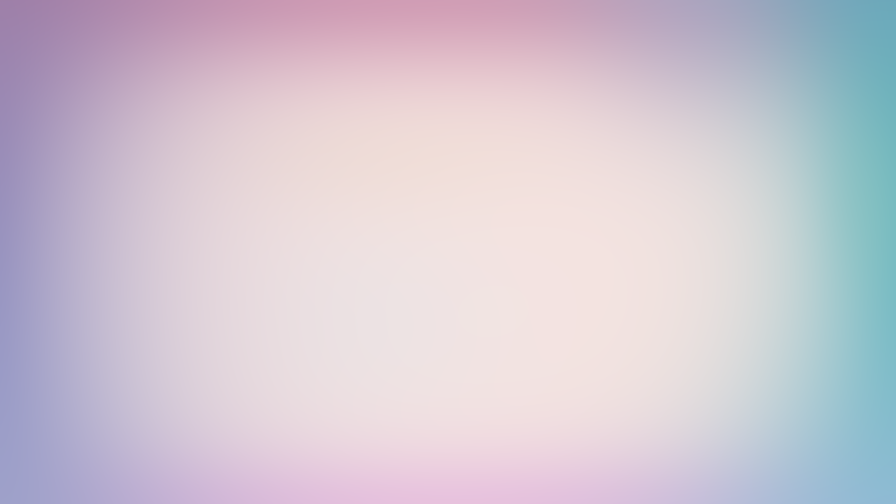
This background is drawn by a WebGL 1 fragment shader. Its source:

```glsl
precision highp float;

// Soft pastel backdrop: a cream centre fading to rose above, pink below,
// violet on the left and teal on the right. Each side is an exponential
// falloff that widens toward the corners; faint tinted glows finish it.

uniform vec2 u_resolution;

// Centre column
const vec3 CREAM = vec3(0.963, 0.893, 0.880);
const vec3 ROSE  = vec3(0.830, 0.620, 0.710);
const vec3 PINK  = vec3(0.920, 0.760, 0.870);

// Side colours at the bottom, middle and top
const vec3 LEFT_LOW   = vec3(0.62, 0.63, 0.79);
const vec3 LEFT_MID   = vec3(0.60, 0.58, 0.75);
const vec3 LEFT_HIGH  = vec3(0.62, 0.50, 0.66);
const vec3 RIGHT_LOW  = vec3(0.56, 0.73, 0.83);
const vec3 RIGHT_MID  = vec3(0.46, 0.73, 0.76);
const vec3 RIGHT_HIGH = vec3(0.42, 0.66, 0.73);

// Falloff widths in canvas units, and curve exponents
const float ROSE_WIDTH  = 0.165;
const float ROSE_CURVE  = 1.6;
const float PINK_WIDTH  = 0.115;
const float PINK_CURVE  = 1.7;
const float LEFT_WIDTH  = 0.16;
const float LEFT_SPREAD = 0.30;
const float LEFT_CURVE  = 1.3;
const float RIGHT_WIDTH  = 0.117;
const float RIGHT_SPREAD = 0.46;
const float RIGHT_CURVE  = 1.4;
const float CORNER_CURVE = 1.6;

// Faint tints
const vec3 PEARL    = vec3(0.915, 0.900, 0.905);
const vec3 PEACH    = vec3(0.940, 0.870, 0.825);
const vec3 LAVENDER = vec3(0.680, 0.660, 0.800);
const vec3 SEAFOAM  = vec3(0.530, 0.770, 0.750);

// One at the edge, fading smoothly to zero with distance
float falloff(float dist, float width, float curve) {
    return exp(-pow(max(dist, 0.0) / width, curve));
}

// Elliptical Gaussian glow
float glow(vec2 p, vec2 centre, vec2 radius) {
    vec2 d = (p - centre) / radius;
    return exp(-dot(d, d));
}

// Quadratic blend through three colours at t = 0, 0.5 and 1
vec3 threeStops(vec3 low, vec3 mid, vec3 high, float t) {
    return low * (1.0 - t) * (1.0 - 2.0 * t)
         + mid * 4.0 * t * (1.0 - t)
         + high * t * (2.0 * t - 1.0);
}

void main() {
    vec2 uv = gl_FragCoord.xy / u_resolution;
    float offCentre = (uv.y - 0.5) * (uv.y - 0.5);

    // Cream column with rose and pink ends
    vec3 color = mix(CREAM, ROSE, falloff(1.0 - uv.y, ROSE_WIDTH, ROSE_CURVE));
    color = mix(color, PINK, falloff(uv.y, PINK_WIDTH, PINK_CURVE));

    // Tints inside the light area
    color = mix(color, PEARL, 0.55 * glow(uv, vec2(0.42, 0.36), vec2(0.16, 0.22)));
    color = mix(color, PEACH, 0.50 * glow(uv, vec2(0.42, 0.69), vec2(0.20, 0.12)));

    // Violet and teal sides, wider toward the corners
    vec3 left = threeStops(LEFT_LOW, LEFT_MID, LEFT_HIGH, uv.y);
    vec3 right = threeStops(RIGHT_LOW, RIGHT_MID, RIGHT_HIGH, uv.y);
    float cornerCurve = CORNER_CURVE * offCentre;
    color = mix(color, left, falloff(uv.x,
        LEFT_WIDTH + LEFT_SPREAD * offCentre, LEFT_CURVE + cornerCurve));
    color = mix(color, right, falloff(1.0 - uv.x,
        RIGHT_WIDTH + RIGHT_SPREAD * offCentre, RIGHT_CURVE + cornerCurve));

    // Tints over the right side
    color = mix(color, LAVENDER, 0.35 * glow(uv, vec2(0.77, 1.0), vec2(0.12, 0.25)));
    color = mix(color, SEAFOAM, 0.35 * glow(uv, vec2(0.97, 0.60), vec2(0.05, 0.18)));

    gl_FragColor = vec4(color, 1.0);
}
```
